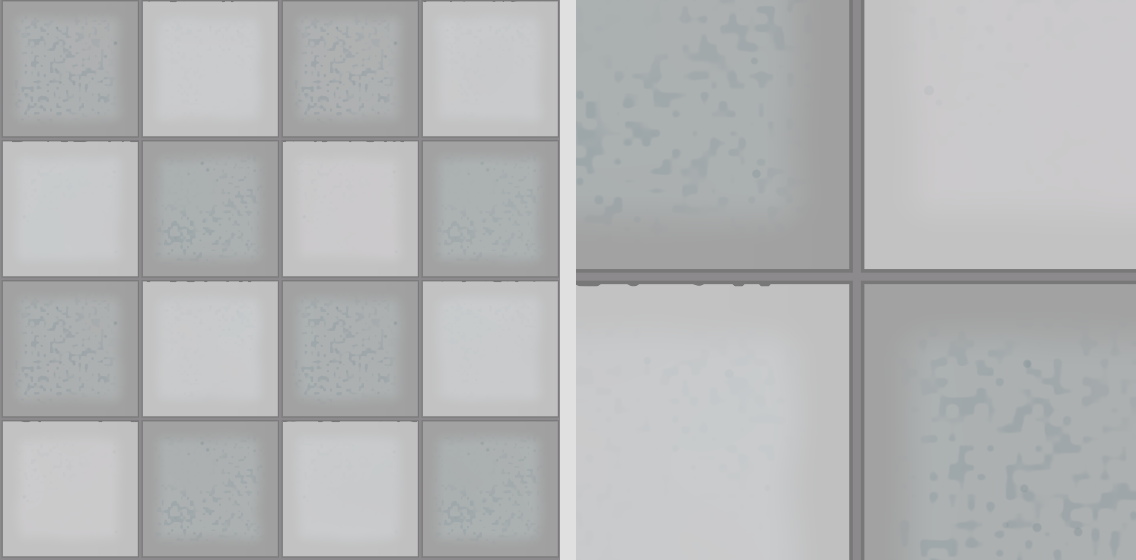
Left, the full canvas; right, a detail of the centre.
Write a WebGL 1 fragment shader that draws this pattern.

```glsl
precision highp float;
// Checkerboard of light and dark grey glazed tiles with soft inset centres, fine specks and thin grout.

uniform vec2 u_resolution;

#define TILES 4.0                          // repeats across and down
#define GRID_SHIFT vec2(0.002, 0.008)      // grout offset, in tiles
#define GROUT_HALF 0.018                   // half width of the joint, in tiles
#define GROUT_CORE 0.0095                  // half width of its paler middle
#define LIGHT_RIM vec3(0.760, 0.760, 0.762)
#define LIGHT_GLAZE vec3(0.787, 0.793, 0.798)
#define DARK_RIM vec3(0.636, 0.636, 0.637)
#define DARK_GLAZE vec3(0.673, 0.691, 0.692)
#define GROUT_LIP vec3(0.475, 0.470, 0.475)
#define GROUT_MID vec3(0.550, 0.542, 0.548)
#define SPECKS 9
#define MOTTLE 0.045                       // strength of the fine speckle

float hash(vec2 p) {
  vec3 h = fract(p.xyx * 0.1031);
  h += dot(h, h.yzx + 33.33);
  return fract((h.x + h.y) * h.z);
}

// Value noise that repeats after a whole number of lattice steps.
float wrapNoise(vec2 p, float period, float seed) {
  vec2 i = floor(p);
  vec2 f = fract(p);
  f = f * f * (3.0 - 2.0 * f);
  vec2 lo = mod(i, period) + seed;
  vec2 hi = mod(i + 1.0, period) + seed;
  return mix(mix(hash(lo), hash(vec2(hi.x, lo.y)), f.x),
             mix(hash(vec2(lo.x, hi.y)), hash(hi), f.x), f.y);
}

float roundedBox(vec2 p, vec2 halfSize, float radius) {
  vec2 d = abs(p) - halfSize + radius;
  return length(max(d, 0.0)) + min(max(d.x, d.y), 0.0) - radius;
}

// Pinholes scattered through one tile; returns their coverage.
float pinholes(vec2 p, vec2 kind, float pixel) {
  float cover = 0.0;
  for (int k = 0; k < SPECKS; k++) {
    vec2 key = kind * 17.0 + float(k) * 5.0;
    vec2 centre = (vec2(hash(key + 1.3), hash(key + 8.7)) - 0.5) * 0.66;
    float size = hash(key + 21.1);
    float radius = mix(0.005, 0.012, size);
    float dot1 = 1.0 - smoothstep(radius - pixel, radius + pixel, length(p - centre));
    cover = max(cover, dot1 * mix(0.3, 1.0, size));
  }
  return cover;
}

void main() {
  vec2 uv = gl_FragCoord.xy / u_resolution;
  float pixel = TILES / min(u_resolution.x, u_resolution.y);
  vec2 grid = uv * TILES - GRID_SHIFT;
  vec2 id = mod(floor(grid), TILES);
  vec2 p = fract(grid) - 0.5;
  vec2 kind = mod(id, 2.0);                // glaze details recur every two tiles
  float dark = mod(id.x + id.y, 2.0);
  float variation = hash(id + 43.0);

  // Flat rim fading into a paler, cooler centre
  float wobble = wrapNoise(grid * 6.0, TILES * 6.0, 3.0) - 0.5;
  float inset = roundedBox(p + vec2(0.012, 0.0), vec2(0.365), 0.07) + wobble * 0.025;
  float centre = 1.0 - smoothstep(-0.075, 0.065, inset);
  vec3 rim = mix(LIGHT_RIM, DARK_RIM, dark);
  vec3 glaze = mix(LIGHT_GLAZE, DARK_GLAZE, dark);

  // Warm and cool drifts, differing from tile to tile
  float drift = wrapNoise(grid * 3.0, TILES * 3.0, 61.0) - 0.5;
  float warmth = smoothstep(0.6, 1.0, variation) * 0.8 + drift * 0.6;
  glaze += vec3(0.012, -0.005, -0.003) * warmth;
  glaze += 0.012 * (wrapNoise(grid * 2.0, TILES * 2.0, 91.0) - 0.5);
  vec3 color = mix(rim, glaze, centre);
  color -= 0.008 * smoothstep(0.1, 0.5, p.x) * (1.0 - centre);

  // Clusters of fine bluish speckle
  float cluster = smoothstep(0.45, 0.8, wrapNoise(grid * 3.0, 6.0, 29.0));
  float grain = smoothstep(0.58, 0.85, wrapNoise(grid * 44.0, 88.0, 7.0));
  float speckle = grain * (0.12 + cluster) * centre * mix(0.25, 1.0, dark);
  color -= MOTTLE * speckle * vec3(1.3, 0.9, 0.65) * mix(0.6, 1.0, variation);

  // Pinholes
  float holes = pinholes(p, kind, pixel) * mix(0.3, 0.8, dark);
  color -= holes * vec3(0.115, 0.085, 0.07) * mix(0.6, 1.0, variation);

  // Grout with dark lips, slightly chipped along the upper edge of light tiles
  float edge = 0.5 - max(abs(p.x), abs(p.y));
  float chip = smoothstep(0.68, 0.85, wrapNoise(grid * vec2(32.0, 1.0), TILES * 32.0, 13.0));
  float chipped = chip * (1.0 - dark) * step(abs(p.x), p.y);
  float aa = 0.6 * pixel;
  float joint = GROUT_HALF + 0.005 * chipped;
  vec3 grout = mix(GROUT_MID, GROUT_LIP, smoothstep(GROUT_CORE - aa, GROUT_CORE + aa, edge));
  color = mix(grout, color, smoothstep(joint - aa, joint + aa, edge));

  gl_FragColor = vec4(color, 1.0);
}
```
